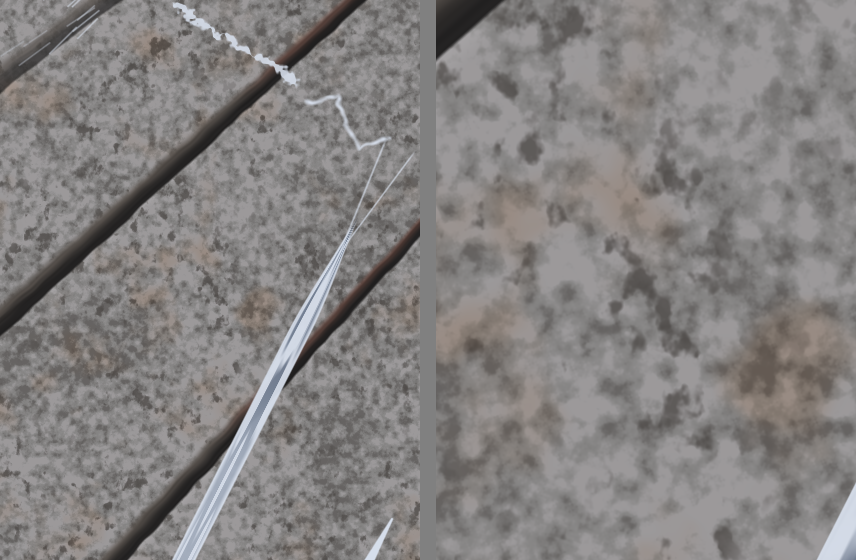
Left, the full canvas; right, a detail of the centre.
Write a Shadertoy shader that draws this texture.

```glsl
const vec3 STONE_DARK = vec3(0.40, 0.39, 0.385);
const vec3 STONE_MID = vec3(0.525, 0.52, 0.518);
const vec3 STONE_LIGHT = vec3(0.61, 0.60, 0.605);
const vec3 GAP_BLACK = vec3(0.13, 0.125, 0.125);
const vec3 GAP_WALL = vec3(0.34, 0.315, 0.295);
const vec3 RUST = vec3(0.37, 0.25, 0.22);
const vec3 PLASTIC = vec3(0.84, 0.87, 0.92);
const vec3 PLASTIC_SHADE = vec3(0.45, 0.50, 0.58);

float hash(vec2 p) {
    vec3 q = fract(p.xyx * 0.1031);
    q += dot(q, q.yzx + 33.33);
    return fract((q.x + q.y) * q.z);
}

float noise(vec2 p) {
    vec2 i = floor(p), f = fract(p);
    f = f * f * (3.0 - 2.0 * f);
    return mix(mix(hash(i), hash(i + vec2(1, 0)), f.x),
               mix(hash(i + vec2(0, 1)), hash(i + vec2(1, 1)), f.x), f.y);
}

float fbm(vec2 p) {
    float sum = 0.0, amp = 0.5;
    for (int i = 0; i < 4; i++) {
        sum += amp * noise(p);
        p = mat2(1.6, 1.2, -1.2, 1.6) * p + 7.3;
        amp *= 0.5;
    }
    return sum / 0.9375;
}

// x: distance to the segment, y: position along it from 0 to 1
vec2 segment(vec2 p, vec2 a, vec2 b) {
    vec2 ab = b - a;
    float t = clamp(dot(p - a, ab) / dot(ab, ab), 0.0, 1.0);
    return vec2(length(p - a - ab * t), t);
}

float line(float dist, float halfWidth, float px) {
    return 1.0 - smoothstep(halfWidth - px, halfWidth + px, dist);
}

// Rough stone with pits, pale grains and brown stains
vec3 stone(vec2 p) {
    float grain = fbm(p * 85.0);
    float broad = fbm(p * 5.0 + 3.0);
    float tone = (grain - 0.5) * 1.5 + (broad - 0.5) * 0.7;
    vec3 col = mix(STONE_MID, STONE_LIGHT, smoothstep(-0.05, 0.32, tone));
    col = mix(col, STONE_DARK, smoothstep(0.0, 0.45, -tone));
    float pits = smoothstep(0.60, 0.78, fbm(p * vec2(62.0, 52.0) + 41.0));
    pits *= 0.35 + 0.65 * smoothstep(0.35, 0.65, noise(p * 13.0));
    col = mix(col, vec3(0.29, 0.275, 0.265), 0.75 * pits);
    float stain = smoothstep(0.55, 0.8, fbm(p * 11.0 + 19.0));
    return col * mix(vec3(1), vec3(0.98, 0.91, 0.85), stain);
}

// Slanted gap: crisp lower lip, soft shaded upper wall
vec3 addGap(vec3 col, vec2 p, float height, float angle, float depth, float px) {
    vec2 dir = vec2(cos(angle), sin(angle));
    vec2 q = p - vec2(0, height);
    float along = dot(q, dir);
    float halfWidth = 0.023 - 0.010 * along;
    float across = dot(q, vec2(-dir.y, dir.x)) + 0.004 * (noise(p * 35.0) - 0.5);
    float u = across / halfWidth, soft = (px + 0.001) / halfWidth;
    float lip = smoothstep(-1.8, -1.0, u) * (1.0 - step(-1.0, u));
    float inside = smoothstep(-1.0 - soft, -1.0 + soft, u) * (1.0 - smoothstep(0.35, 1.25, u));
    vec3 wall = mix(GAP_WALL, RUST, 0.8 * smoothstep(0.56, 0.70, along) * depth);
    vec3 shade = mix(GAP_BLACK, wall, smoothstep(-0.6, 0.8, u));
    shade *= 0.88 + 0.24 * noise(vec2(along * 15.0, across * 250.0));
    return mix(col + 0.035 * lip, shade, inside * depth);
}

// Flat ribbon that splits into two thin threads near its top
vec3 addRibbon(vec3 col, vec2 p, float px) {
    float x = (p.x - 0.328 - 0.508 * p.y) * 0.89;
    float halfWidth = 0.018 * (1.0 - smoothstep(0.40, 0.65, p.y)) + 0.0005;
    float w = x / halfWidth;
    float body = line(abs(x), halfWidth, px) * (1.0 - smoothstep(0.57, 0.62, p.y));
    float streak = smoothstep(0.48, 0.72, noise(vec2(w * 4.0 + 9.0, p.y * 7.0)));
    streak *= 1.0 - smoothstep(0.5, 0.95, abs(w));
    vec3 tint = mix(PLASTIC, PLASTIC_SHADE, streak * (0.5 + 0.5 * smoothstep(0.15, 0.35, p.y)));
    col = mix(col, tint, 0.95 * body);
    float rise = max(p.y - 0.55, 0.0);
    for (int i = 0; i < 2; i++) {
        float k = float(i);
        float offset = mix(-0.09, 0.21, k) * rise;
        float span = smoothstep(0.46, 0.56, p.y) * (1.0 - smoothstep(0.735, 0.755, p.y + 0.02 * k));
        col = mix(col, PLASTIC, 0.7 * span * line(abs(x - offset), 0.0015, px));
    }
    return col;
}

// Crumbled white fibres, then a bent thread
vec3 addFray(vec3 col, vec2 p, float px) {
    vec2 warp = vec2(noise(p * 75.0), noise(p * 75.0 + 31.0)) - 0.5;
    vec2 s = segment(p + 0.016 * warp, vec2(0.315, 0.988), vec2(0.532, 0.852));
    float crumbs = exp(-s.x * 105.0) * (0.35 + 1.1 * noise(p * 170.0));
    col = mix(col, PLASTIC, 0.9 * smoothstep(0.30, 0.65, crumbs));
    vec2 bend[5] = vec2[5](vec2(0.545, 0.816), vec2(0.602, 0.828), vec2(0.617, 0.775),
                           vec2(0.642, 0.737), vec2(0.695, 0.756));
    float d = 1.0;
    for (int i = 0; i < 4; i++) d = min(d, segment(p + 0.008 * warp, bend[i], bend[i + 1]).x);
    float thread = line(d, 0.0035, px + 0.0015) * (0.55 + 0.45 * noise(p * 130.0));
    return mix(col, PLASTIC, thread);
}

// Loose pale scratches in the upper left corner
vec3 addScratches(vec3 col, vec2 p, float px) {
    for (int i = 0; i < 12; i++) {
        float k = float(i);
        vec2 a = vec2(0.17 * hash(vec2(k, 2.0)) - 0.03, 0.0);
        a.y = 0.84 + 0.65 * a.x + 0.13 * hash(vec2(k, 5.0));
        float angle = 0.55 + 0.25 * hash(vec2(k, 8.0));
        vec2 b = a + (0.03 + 0.05 * hash(vec2(k, 11.0))) * vec2(cos(angle), sin(angle));
        vec2 s = segment(p, a, b);
        col = mix(col, PLASTIC, (0.25 + 0.45 * hash(vec2(k, 14.0))) * line(s.x, 0.0013, px));
    }
    return col;
}

void mainImage(out vec4 fragColor, in vec2 fragCoord) {
    vec2 p = fragCoord / iResolution.y;
    float px = 1.0 / iResolution.y;
    vec3 col = stone(p);
    // Three gaps fan out from the upper left
    for (int i = 0; i < 3; i++) {
        float k = float(i);
        float height = 0.863 - 0.327 * k - 0.106 * k * k;
        col = addGap(col, p, height, 0.643 + 0.09 * k, i == 0 ? 0.7 : 1.0, px);
    }
    col = addScratches(col, p, px);
    col = addFray(col, p, px);
    col = addRibbon(col, p, px);
    vec2 tip = segment(p, vec2(0.655, -0.01), vec2(0.70, 0.073));
    col = mix(col, PLASTIC, line(tip.x, mix(0.009, 0.002, tip.y), px));
    fragColor = vec4(col, 1.0);
}
```
